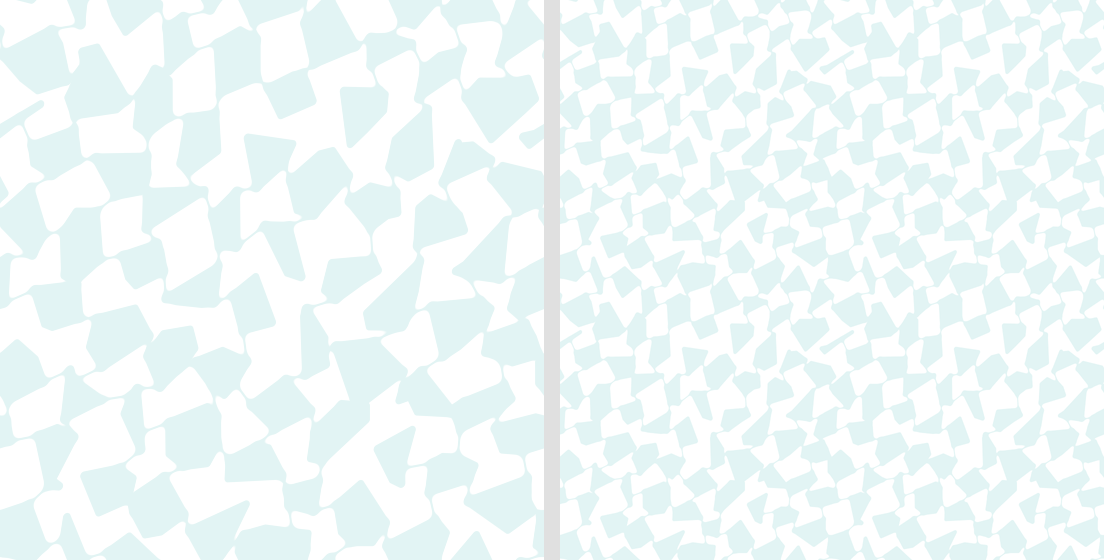
Left: one tile. Right: repeated 2 by 2.
Write a Shadertoy shader that draws this pattern.

```glsl
// Pale rounded polygons on white, joined corner to corner by thin bridges, tiling.

const vec3  WHITE        = vec3(1.0);
const vec3  PALE_AQUA    = vec3(0.885, 0.957, 0.955);
const vec2  AXIS_U       = vec2(11.0, 3.0);   // lattice steps per tile side, whole numbers
const vec2  AXIS_V       = vec2(-5.0, 11.0);  // U.x + V.x and U.y + V.y even: keeps the checker
const float JITTER       = 0.44;              // spread of the lattice vertices
const float BRIDGE_SHARE = 0.76;              // part of the vertices that carry a bridge
const vec2  GAP_RANGE    = vec2(0.13, 0.34);  // corner retreat along one lattice axis
const float SHEAR        = 0.11;              // corner shift along the other axis
const float KINK         = 0.22;              // outward kink of some edges
const float ROUNDING     = 0.085;
const float BRIDGE_HALF  = 0.022;
const float FILLET       = 0.15;

// Cell index reduced to one tile of the rotated lattice
vec2 wrapIndex(vec2 id) {
    float count = AXIS_U.x * AXIS_V.y - AXIS_U.y * AXIS_V.x;
    vec2 q = vec2(AXIS_V.y * id.x - AXIS_U.y * id.y,
                  AXIS_U.x * id.y - AXIS_V.x * id.x);
    return q - count * floor((q + 0.5) / count);
}

float hash(vec2 id, float seed) {
    return fract(sin(dot(vec3(wrapIndex(id), seed), vec3(12.9898, 78.233, 37.719))) * 43758.5453);
}

vec2 latticeVertex(vec2 id) {
    return id + JITTER * (vec2(hash(id, 1.0), hash(id, 2.0)) - 0.5);
}

// Offset from a vertex to the polygon corner, mirrored for the opposite polygon
vec2 cornerGap(vec2 id, bool bridged) {
    float along = bridged ? mix(GAP_RANGE.x, GAP_RANGE.y, hash(id, 4.0)) : GAP_RANGE.y;
    float across = SHEAR * (2.0 * hash(id, 5.0) - 1.0);
    return hash(id, 6.0) < 0.5 ? vec2(along, across) : vec2(across, along);
}

float segmentDistance(vec2 p, vec2 a, vec2 b) {
    vec2 e = b - a;
    return length(p - a - e * clamp(dot(p - a, e) / max(dot(e, e), 1e-6), 0.0, 1.0));
}

float polygonDistance(vec2 p, vec2 v[8]) {
    float d = 1e3, side = 1.0;
    for (int i = 0; i < 8; i++) {
        vec2 a = v[i], b = v[(i + 1) % 8];
        d = min(d, segmentDistance(p, a, b));
        // Flip the sign at every edge crossed by a horizontal ray
        if ((a.y > p.y) != (b.y > p.y) &&
            p.x < a.x + (b.x - a.x) * (p.y - a.y) / (b.y - a.y)) side = -side;
    }
    return side * d;
}

float smoothMin(float a, float b, float k) {
    float h = max(k - abs(a - b), 0.0) / k;
    return min(a, b) - 0.25 * h * h * k;
}

// x: distance to the polygon of a cell, y: distance to its half bridges
vec2 cellDistance(vec2 p, vec2 cell) {
    vec2 outline[8];
    float bridge = 1e3;

    // Corners, with bridges from them to the shared vertices
    for (int k = 0; k < 4; k++) {
        vec2 offset = vec2(k == 1 || k == 2, k >= 2);
        vec2 id = cell + offset;
        vec2 vertex = latticeVertex(id);
        bool bridged = hash(id, 3.0) < BRIDGE_SHARE;
        outline[2 * k] = vertex + (1.0 - 2.0 * offset) * cornerGap(id, bridged);
        if (bridged) bridge = min(bridge, segmentDistance(p, outline[2 * k], vertex));
    }

    // Kink some of the edges outwards
    for (int k = 0; k < 4; k++) {
        vec2 a = outline[2 * k], b = outline[(2 * k + 2) % 8];
        vec2 normal = normalize(vec2(b.y - a.y, a.x - b.x));
        float kink = KINK * smoothstep(0.6, 0.85, hash(cell, 10.0 + float(k)));
        outline[2 * k + 1] = mix(a, b, 0.2 + 0.6 * hash(cell, 15.0 + float(k))) + normal * kink;
    }
    return vec2(polygonDistance(p, outline) - ROUNDING, bridge - BRIDGE_HALF);
}

void mainImage(out vec4 fragColor, in vec2 fragCoord) {
    // Rotated lattice that closes on the tile
    vec2 uv = fragCoord / iResolution.xy;
    vec2 p = vec2(dot(uv, AXIS_U), dot(uv, AXIS_V));
    vec2 base = floor(p);

    // Nearest polygon and bridge among the filled checker cells
    vec2 nearest = vec2(1e3);
    for (int j = -1; j <= 1; j++)
    for (int i = -1; i <= 1; i++) {
        vec2 cell = base + vec2(i, j);
        if (mod(cell.x + cell.y + 0.5, 2.0) < 1.0) nearest = min(nearest, cellDistance(p, cell));
    }
    float d = smoothMin(nearest.x, nearest.y, FILLET);

    // Smooth edge, about one pixel wide
    float pixel = length(AXIS_V) / min(iResolution.x, iResolution.y);
    float cover = 1.0 - smoothstep(-0.6 * pixel, 0.6 * pixel, d);
    fragColor = vec4(mix(WHITE, PALE_AQUA, cover), 1.0);
}
```
